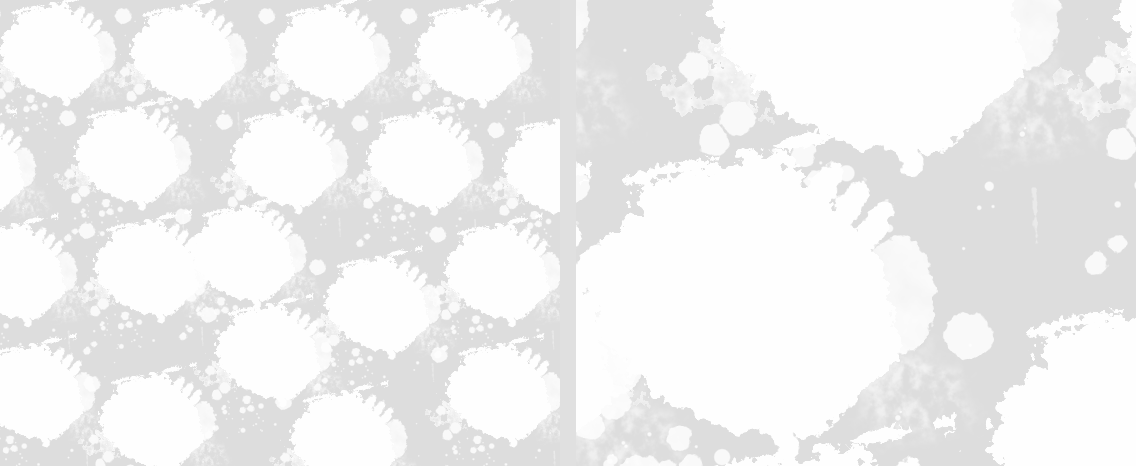
Left: the whole. Right: its middle third, enlarged.
Give the GLSL for this pattern, as a Shadertoy shader.

```glsl
#define PAPER vec3(0.867)
#define PAINT vec3(0.996)
#define STAMP_SIZE 0.125
#define LOBE_OPACITY 0.8
#define DROP_OPACITY 0.85
#define SMUDGE_OPACITY 0.6
#define EDGE_WOBBLE 0.22
#define EDGE_GRIT 0.13
#define SPECKS 34

const float TAU = 6.28318;

// Stamp centres, in canvas heights
const vec2 CENTRES[19] = vec2[19](
    vec2(.122, .888), vec2(.403, .883), vec2(.711, .883), vec2(1.016, .883),
    vec2(-.05, .638), vec2(.284, .664), vec2(.62, .656), vec2(.911, .653), vec2(1.203, .638),
    vec2(.039, .414), vec2(.325, .422), vec2(.531, .453), vec2(.82, .344), vec2(1.078, .414),
    vec2(.078, .156), vec2(.586, .242), vec2(.336, .094), vec2(.747, .055), vec2(1.081, .156));

// Body radius at sixteen equal angles, counterclockwise from the right
const float RADII[16] = float[16](.78, .68, .66, .72, .86, .82, .88, .95,
                                  .97, .89, .8, .76, .76, .84, .8, .88);

// Large drops: x, y, radius
const vec3 DROPS[9] = vec3[9](
    vec3(-1.11, .66, .135), vec3(-1.08, -.3, .085), vec3(-.83, -.6, .1),
    vec3(-.97, -.72, .09), vec3(-1.1, -1.4, .065), vec3(-.45, -.8, .07),
    vec3(-.38, -.95, .06), vec3(-.98, -1.28, .05), vec3(-.52, -.98, .05));

float hash(vec2 p) {
    vec3 h = fract(p.xyx * 0.1031);
    h += dot(h, h.yzx + 33.33);
    return fract((h.x + h.y) * h.z);
}

float noise(vec2 p) {
    vec2 i = floor(p), f = fract(p);
    f *= f * (3.0 - 2.0 * f);
    return mix(mix(hash(i), hash(i + vec2(1, 0)), f.x),
               mix(hash(i + vec2(0, 1)), hash(i + vec2(1, 1)), f.x), f.y);
}

float fbm(vec2 p) {
    float sum = 0.0, amp = 0.533;
    for (int i = 0; i < 4; i++) {
        sum += amp * noise(p + 50.0);
        p = mat2(1.6, 1.2, -1.2, 1.6) * p;
        amp *= 0.5;
    }
    return sum;
}

float fill(float d, float px) { return clamp(0.5 - d / px, 0.0, 1.0); }

float ellipse(vec2 p, vec2 r) { return (length(p / r) - 1.0) * min(r.x, r.y); }

float segment(vec2 p, vec2 a, vec2 b) {
    vec2 ab = b - a;
    return length(p - a - ab * clamp(dot(p - a, ab) / dot(ab, ab), 0.0, 1.0));
}

float bodyRadius(vec2 p) {
    float t = fract(atan(p.y, p.x) / TAU) * 16.0;
    int i = int(t) % 16;
    return mix(RADII[i], RADII[(i + 1) % 16], fract(t));
}

// Paint opacity of one splatter
float splatter(vec2 p, float px) {
    float coarse = fbm(p * 6.0) - 0.5, fine = fbm(p * 20.0) - 0.5;

    // Ragged body with a cleaner lower right side
    float grit = EDGE_GRIT * (1.0 + smoothstep(-0.2, 0.6, p.y - p.x));
    float wobble = EDGE_WOBBLE * mix(0.2, 1.0, smoothstep(-0.9, -0.2, p.y - 0.6 * p.x));
    float d = length(p) - bodyRadius(p) + coarse * wobble + fine * grit;

    // Fingers, drip and broken brush stroke
    for (int i = 0; i < 3; i++) {
        vec2 f = p - vec2(0.36, 0.62) - float(i) * vec2(0.15, -0.11);
        d = min(d, ellipse(mat2(0.85, 0.53, -0.53, 0.85) * f, vec2(0.075, 0.17)) + fine * 0.07);
    }
    d = min(d, segment(p, vec2(0.12, -0.6), vec2(0.17, -0.86)) - 0.06 + fine * 0.06);
    d = min(d, segment(p, vec2(-0.78, 0.68), vec2(0.63, 0.97)) - 0.035 + abs(fine) * 0.2 + coarse * 0.15);
    float opacity = fill(d, px);

    // Translucent lobe and round drops
    float lobe = ellipse(p - vec2(0.79, 0.02), vec2(0.22, 0.33)) + fine * 0.07;
    opacity = max(opacity, fill(lobe, px) * (LOBE_OPACITY + 0.4 * coarse));
    float drops = 9.0;
    for (int i = 0; i < 9; i++)
        drops = min(drops, length(p - DROPS[i].xy) - DROPS[i].z + fine * 0.045);

    // Small specks, denser to the lower left
    for (int i = 0; i < SPECKS; i++) {
        float k = float(i);
        float angle = TAU * (0.63 + 0.95 * pow(hash(vec2(k, 3)) - 0.5, 3.0) * 4.0);
        vec2 at = (0.9 + 0.6 * hash(vec2(k, 7))) * vec2(cos(angle), sin(angle));
        drops = min(drops, length(p - at) - mix(0.008, 0.05, pow(hash(vec2(k, 11)), 3.0)));
    }
    opacity = max(opacity, fill(drops, px) * DROP_OPACITY);

    // Dry smudge, torn splash and faint scratch
    float smudge = 1.0 - smoothstep(0.5, 1.1, length((p - vec2(0.85, -0.5)) / vec2(0.42, 0.36)) + coarse);
    opacity = max(opacity, smudge * SMUDGE_OPACITY * smoothstep(-0.25, 0.35, fine + coarse * 0.5));
    float splash = ellipse(p - vec2(-0.8, -0.35), vec2(0.34, 0.22)) + coarse * 0.6 + fine * 0.3;
    opacity = max(opacity, fill(splash, px) * (0.65 + fine));
    float scratch = segment(p, vec2(0.87, -1.0), vec2(0.88, -1.3)) - 0.01 + fine * 0.04;
    return max(opacity, 0.4 * fill(scratch, px));
}

void mainImage(out vec4 fragColor, in vec2 fragCoord) {
    vec2 pos = fragCoord / iResolution.y;
    float px = 1.4 / (iResolution.y * STAMP_SIZE);
    float bare = 1.0;
    for (int i = 0; i < 19; i++) {
        vec2 p = (pos - CENTRES[i]) / STAMP_SIZE;
        if (dot(p, p) < 3.6) bare *= 1.0 - clamp(splatter(p, px), 0.0, 1.0);
    }
    fragColor = vec4(mix(PAINT, PAPER, bare), 1.0);
}
```
